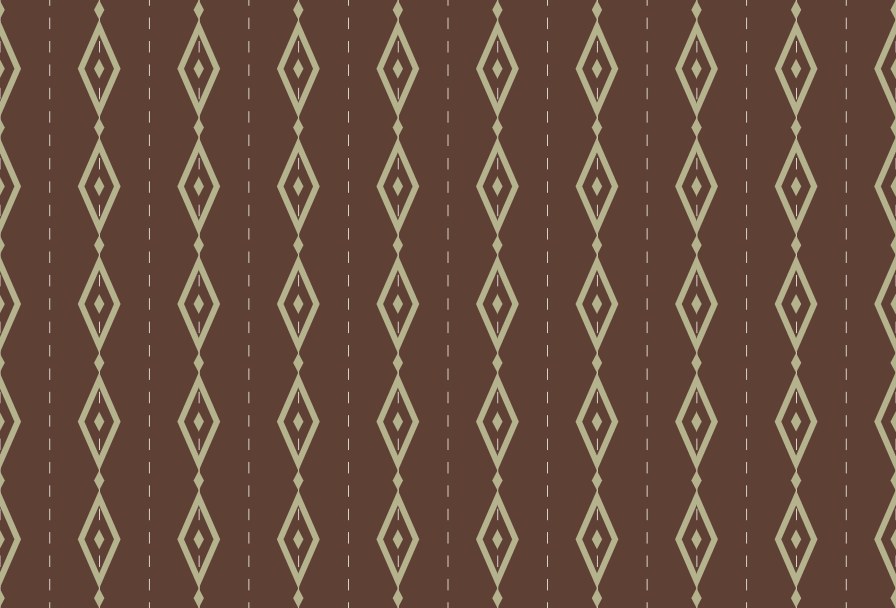
A Shadertoy shader for this pattern:

```glsl
#define COLUMNS 9.0                    // motif columns across the canvas
#define ROW_PITCH 0.1935               // lengths are in canvas heights
#define DASHES 26.0                    // dashes down the canvas
#define DASH_FILL 0.49
#define DASH_WIDTH 0.0013
#define MOTIF_SHIFT -0.0006            // motifs sit just left of their stitch line
#define DIAMOND vec2(0.0352, 0.0810)   // half width, half height
#define HOLE_SCALE 0.69
#define BEAD vec2(0.0085, 0.0163)
#define GROUND vec3(0.370, 0.250, 0.203)
#define GREEN vec3(0.708, 0.698, 0.556)
#define THREAD vec3(0.98, 0.97, 0.96)

// Offset from the nearest multiple of the pitch
float repeatCentered(float x, float pitch) {
    return x - pitch * round(x / pitch);
}

// Signed distance to the edge lines of a diamond
float diamond(vec2 p, vec2 halfSize) {
    vec2 q = abs(p) / halfSize;
    return (q.x + q.y - 1.0) * halfSize.x * halfSize.y / length(halfSize);
}

float fill(float dist, float pixel) {
    return clamp(0.5 - dist / pixel, 0.0, 1.0);
}

// Share of a pixel covered by a band, exact even for sub-pixel widths
float band(float x, float width, float pixel) {
    float low = max(x - 0.5 * pixel, -0.5 * width);
    float high = min(x + 0.5 * pixel, 0.5 * width);
    return max(high - low, 0.0) / pixel;
}

void mainImage(out vec4 fragColor, in vec2 fragCoord) {
    float pixel = 1.0 / iResolution.y;
    vec2 p = fragCoord * pixel;
    float columnPitch = iResolution.x * pixel / COLUMNS;

    // Dashed stitches on and between the motif columns
    float stitchX = repeatCentered(p.x, 0.5 * columnPitch);
    float stitchY = repeatCentered(p.y, 1.0 / DASHES);
    float stitch = band(stitchX, DASH_WIDTH, pixel)
                 * band(stitchY, DASH_FILL / DASHES, pixel);

    // Hollow diamond with a bead inside, and a bead linking the rows
    float motifX = repeatCentered(p.x - MOTIF_SHIFT, columnPitch);
    float y = p.y - 0.5;
    vec2 cell = vec2(motifX, repeatCentered(y, ROW_PITCH));
    vec2 link = vec2(motifX, repeatCentered(y + 0.5 * ROW_PITCH, ROW_PITCH));
    float ring = max(diamond(cell, DIAMOND), -diamond(cell, DIAMOND * HOLE_SCALE));
    float beads = min(diamond(cell, BEAD), diamond(link, BEAD));

    vec3 color = mix(GROUND, THREAD, stitch);
    color = mix(color, GREEN, fill(min(ring, beads), pixel));
    fragColor = vec4(color, 1.0);
}
```
